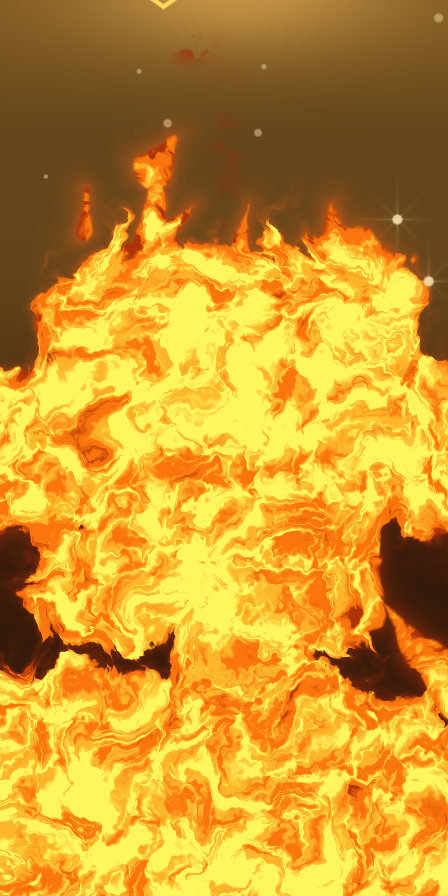
Write a WebGL 1 fragment shader that draws this background.

```glsl
precision highp float;
// A billowing fireball above a bed of flames, under a dusky gold sky with drifting sparks.
uniform vec2 u_resolution;

vec2 hash2(vec2 p) {
  p = vec2(dot(p, vec2(127.1, 311.7)), dot(p, vec2(269.5, 183.3)));
  return fract(sin(p) * 43758.5);
}

float corner(vec2 cell, vec2 offset) {
  return dot(hash2(cell) * 2.0 - 1.0, offset);
}

float gradientNoise(vec2 p) {
  vec2 i = floor(p), f = fract(p), e = vec2(1.0, 0.0);
  vec2 u = f * f * f * (f * (f * 6.0 - 15.0) + 10.0);
  return mix(mix(corner(i, f), corner(i + e, f - e), u.x),
             mix(corner(i + e.yx, f - e.yx), corner(i + 1.0, f - 1.0), u.x), u.y);
}

float fbm(vec2 p) {
  float sum = 0.0, gain = 1.0;
  for (int i = 0; i < 5; i++) {
    sum += gain * gradientNoise(p);
    p = mat2(1.6, 1.2, -1.2, 1.6) * p + 3.7;
    gain *= 0.5;
  }
  return sum;
}

// Bright thread along the zero line of the noise
float filament(vec2 p, float sharpness) {
  return pow(1.0 - min(abs(gradientNoise(p)), 1.0), sharpness);
}

float roundBox(vec2 p, vec2 center, vec2 halfSize, float radius) {
  return length(max(abs(p - center) - halfSize, 0.0)) - radius;
}

// Tapered flame lick from root to tip
float tongue(vec2 p, vec2 root, vec2 tip, float radius) {
  vec2 d = tip - root;
  float h = clamp(dot(p - root, d) / dot(d, d), 0.0, 1.0);
  return length(p - root - d * h) - radius * (1.0 - 0.9 * h);
}

float glow(vec2 p, vec2 center, vec2 radius) {
  vec2 d = (p - center) / radius;
  return exp(-dot(d, d));
}

float fireBody(vec2 p) {
  float d = roundBox(p, vec2(0.52, 1.12), vec2(0.25, 0.2), 0.16);
  d = min(d, roundBox(p, vec2(0.5, 1.0), vec2(0.6, 0.11), 0.09));
  d = min(d, roundBox(p, vec2(0.46, 0.69), vec2(0.29, 0.04), 0.1));
  d = min(d, roundBox(p, vec2(0.52, 0.55), vec2(0.09, 0.1), 0.07));
  return min(d, p.y - 0.52 + 0.1 * smoothstep(0.65, 1.0, p.x));
}

float fireTongues(vec2 p) {
  float d = tongue(p, vec2(0.345, 1.62), vec2(0.405, 1.69), 0.04);
  d = min(d, tongue(p, vec2(0.33, 1.44), vec2(0.355, 1.63), 0.045));
  d = min(d, tongue(p, vec2(0.36, 1.48), vec2(0.43, 1.55), 0.026));
  d = min(d, tongue(p, vec2(0.18, 1.48), vec2(0.19, 1.58), 0.02));
  d = min(d, tongue(p, vec2(0.54, 1.45), vec2(0.56, 1.54), 0.025));
  d = min(d, tongue(p, vec2(0.77, 1.42), vec2(0.75, 1.54), 0.05));
  d = min(d, tongue(p, vec2(0.8, 1.46), vec2(0.92, 1.38), 0.045));
  d = min(d, tongue(p, vec2(0.83, 0.64), vec2(0.84, 0.92), 0.04));
  return min(d, tongue(p, vec2(1.02, 0.45), vec2(0.86, 0.66), 0.06));
}

vec3 fireColor(float heat) {
  vec3 c = mix(vec3(0.68, 0.2, 0.03), vec3(0.98, 0.46, 0.05), smoothstep(-0.15, 0.2, heat));
  c = mix(c, vec3(0.99, 0.71, 0.17), smoothstep(0.33, 0.6, heat));
  return mix(c, vec3(1.0, 0.96, 0.36), smoothstep(0.62, 0.88, heat));
}

// Soft dot with eight thin rays
float glint(vec2 p) {
  vec2 a = abs(p), b = abs(vec2(p.x + p.y, p.x - p.y)) * 0.71;
  float rays = exp(-min(a.x, a.y) * 350.0) + 0.6 * exp(-min(b.x, b.y) * 350.0);
  return 0.8 * smoothstep(0.014, 0.008, length(p)) + 0.35 * rays * exp(-length(p) * 28.0);
}

void main() {
  vec2 p = gl_FragCoord.xy / u_resolution.x;

  // Sky: gold light from above, darker low down
  vec3 color = mix(vec3(0.2, 0.1, 0.04), vec3(0.39, 0.27, 0.1), smoothstep(0.7, 1.5, p.y));
  color += vec3(0.1, 0.07, 0.03) * smoothstep(1.65, 2.0, p.y);
  color += vec3(0.28, 0.24, 0.14) * glow(p, vec2(0.53, 2.03), vec2(0.36, 0.15));
  float chevron = abs(p.y - 1.985 - 0.7 * abs(p.x - 0.365));
  color = mix(color, vec3(1.0, 0.85, 0.35), smoothstep(0.009, 0.003, chevron));

  // Faint red embers
  float ember = glow(p, vec2(0.43, 1.89), vec2(0.04, 0.03))
              + 0.4 * glow(p, vec2(0.51, 1.68), vec2(0.03, 0.16));
  ember *= smoothstep(0.0, 0.25, fbm(p * 16.0) + 0.1);
  color = mix(color, vec3(0.62, 0.17, 0.04), 0.75 * min(ember, 1.0));

  // Turbulent fire shape; depth is positive inside
  vec2 warp = vec2(fbm(p * 5.0), fbm(p * 5.0 + 17.3));
  vec2 q = p + 0.08 * warp;
  float curl = fbm(q * vec2(11.0, 8.0) + warp);
  float depth = max(-fireBody(q) + 0.085 * curl, -fireTongues(p + 0.025 * warp) + 0.012 * curl);
  color += vec3(0.25, 0.05, 0.0) * exp(min(depth, 0.0) * 45.0);

  // Heat: hot core and bed, cooler flanks and pockets
  float heat = 0.35 + 0.3 * glow(p, vec2(0.48, 1.14), vec2(0.4, 0.3));
  heat += 0.35 * glow(p, vec2(0.43, 0.72), vec2(0.12, 0.16));
  heat += 0.3 * glow(p, vec2(0.2, 0.2), vec2(0.16, 0.1));
  heat += 0.3 * glow(p, vec2(0.5, 0.02), vec2(0.35, 0.12));
  heat -= 0.5 * glow(p, vec2(0.43, 0.93), vec2(0.09, 0.06));
  heat -= 0.3 * glow(p, vec2(0.62, 1.3), vec2(0.08, 0.05));
  heat -= 0.3 * glow(p, vec2(0.69, 0.8), vec2(0.1, 0.06));

  // Folds and bright threads
  vec2 flow = p * vec2(12.0, 13.0) + 1.5 * warp + 0.7 * curl;
  heat += 0.85 * fbm(flow) + 0.35 * fbm(flow * 2.3 + 21.0);
  heat += 0.4 * filament(flow * 0.7 + 5.0, 11.0) + 0.35 * filament(flow * 1.5 + 9.0, 10.0);
  heat -= 0.5 * exp(-max(depth, 0.0) * 50.0);
  color = mix(color, fireColor(heat), smoothstep(-0.004, 0.005, depth));

  // Drifting sparks, one per grid cell, and two bright glints
  vec2 grid = p * 4.5, cell = floor(grid), rnd = hash2(cell + 4.0);
  float size = mix(0.025, 0.06, rnd.y);
  float spark = smoothstep(size, size * 0.5, length(grid - cell - 0.15 - 0.7 * rnd));
  spark *= 0.5 * step(0.3, hash2(cell + 31.0).x) * smoothstep(1.45, 1.55, p.y);
  spark += glint(p - vec2(0.887, 1.51)) + glint(p - vec2(0.957, 1.372));
  color = mix(color, vec3(0.93, 0.84, 0.62), min(spark, 1.0));

  gl_FragColor = vec4(color, 1.0);
}
```
